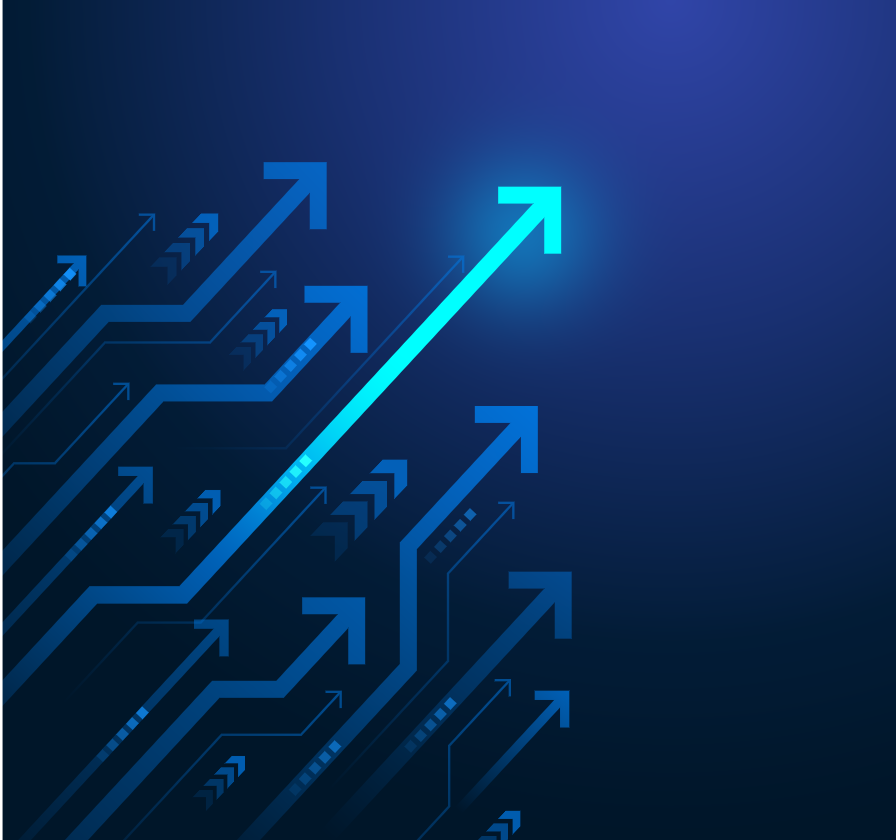
A WebGL 2 fragment shader for this background:

```glsl
#version 300 es
precision highp float;
// Rising arrows on a deep blue backdrop: bent shafts, chevron stacks and
// rows of dashes fade toward the lower left, while one cyan arrow glows.
// Each shaft is a mitred combination of three signed line distances.
uniform vec2 u_resolution;
out vec4 fragColor;

const vec2 CANVAS = vec2(7.68, 7.2);
const vec2 RISE = vec2(0.679, 0.734);   // common direction of travel
const vec2 SIDE = vec2(-0.734, 0.679);  // its left normal
const vec3 BLUE = vec3(0.0, 0.47, 0.89);
const vec3 CYAN = vec3(0.0, 1.0, 1.0);

// Arrows: tip x, tip y, width of last rise, bend (+ level, - upright)
const vec4 BOLD[9] = vec4[9](
    vec4(2.80, 5.81, 1.20, 0.70), vec4(3.15, 4.75, 0.85, 0.93),
    vec4(4.61, 3.72, 1.11, -1.04), vec4(3.13, 2.08, 0.73, 0.55),
    vec4(4.90, 2.30, 1.0, 0.0), vec4(0.74, 5.01, 1.0, 0.0),
    vec4(1.31, 3.20, 1.0, 0.0), vec4(1.96, 1.89, 1.0, 0.0),
    vec4(4.88, 1.28, 1.0, 0.0));
const float BOLD_TONE[9] = float[9](0.75, 0.88, 0.92, 0.65, 0.48, 0.75, 0.55, 0.5, 0.75);
const vec4 THIN[8] = vec4[8](
    vec4(1.33, 5.37, 1.0, 0.0), vec4(2.37, 4.88, 0.57, 0.90),
    vec4(3.98, 5.01, 1.53, 1.05), vec4(1.11, 3.92, 0.64, 0.35),
    vec4(2.80, 3.03, 1.08, 0.54), vec4(2.93, 1.28, 0.35, 0.68),
    vec4(4.41, 2.90, 0.57, -0.75), vec4(4.38, 1.38, 0.53, -0.52));
// Chevron stacks: corner, scale
const vec3 STACKS[6] = vec3[6](
    vec3(1.87, 5.37, 0.70), vec3(2.46, 4.55, 0.60), vec3(1.89, 3.00, 0.62),
    vec3(3.49, 3.26, 1.0), vec3(2.10, 0.72, 0.54), vec3(4.46, 0.25, 0.60));
// Dash rows: first dash, strength
const vec3 DASHES[7] = vec3[7](
    vec3(0.60, 4.85, 0.9), vec3(2.66, 4.25, 1.0), vec3(0.95, 2.81, 0.7),
    vec3(4.03, 2.79, 0.55), vec3(1.22, 1.09, 0.7), vec3(3.86, 1.17, 0.6),
    vec3(2.87, 0.80, 0.55));

float fill(float d) {
    return clamp(0.5 - d * u_resolution.y / CANVAS.y, 0.0, 1.0);
}

// Distance to an arrow; q is relative to the outer corner of its head
float arrow(vec2 q, vec2 path, float head, float bar, float halfWidth) {
    vec2 upper = -path.x * vec2(1.0, 1.08);
    vec2 lower = upper + (path.y > 0.0 ? vec2(-path.y, 0.0) : vec2(0.0, path.y));
    float tail = dot(q - lower, SIDE);
    float last = dot(q - upper, SIDE);
    float line = path.y < 0.0 ? max(min(tail, upper.x - q.x), last)
                              : min(max(tail, q.y - upper.y), last);
    float inner = min(-q.x, -q.y);
    float hook = max(max(-inner, inner - bar), max(-q.x, -q.y * 0.94) - head);
    return min(hook, max(abs(line) - halfWidth, -inner));
}

// Opacity lost linearly along the direction of travel
float fade(vec2 q, float reach) {
    return clamp(1.0 + dot(q, RISE) / reach, 0.0, 1.0);
}

// Four nested corners, repeated along the diagonal
float chevrons(vec2 q, float size) {
    vec2 c = -q / size * vec2(1.0, 0.95);
    float inner = min(c.x, c.y);
    float id = clamp(floor(inner / 0.17), 0.0, 3.0);
    float m = inner - id * 0.17;
    float d = max(max(-m, m - 0.11), abs(c.x - c.y) - 0.21);
    return fill(d * size) * (1.0 - id * 0.27);
}

// Five small squares, turned along the diagonal
float dashes(vec2 q) {
    float along = -dot(q, RISE);
    float id = clamp(round(along / 0.125), 0.0, 4.0);
    float d = max(abs(along - id * 0.125), abs(dot(q, SIDE))) - 0.039;
    return fill(d) * (1.0 - id * 0.2);
}

void main() {
    vec2 p = gl_FragCoord.xy / u_resolution * CANVAS;

    // Backdrop: radial light from the top edge
    float r = length(p - vec2(5.75, 7.2));
    vec3 col = mix(vec3(0.19, 0.27, 0.66), vec3(0.10, 0.19, 0.45), clamp(r / 2.8, 0.0, 1.0));
    col = mix(col, vec3(0.01, 0.11, 0.215), clamp((r - 2.8) / 2.7, 0.0, 1.0));
    col = mix(col, vec3(0.0, 0.085, 0.16), smoothstep(5.2, 7.4, r));

    // Halo around the leading head
    vec2 h = p - vec2(4.48, 5.2);
    col = mix(col, vec3(0.06, 0.56, 0.82), 0.68 * exp(-dot(h, h) / 0.45));

    for (int i = 0; i < 8; i++) {
        vec2 q = p - THIN[i].xy;
        col = mix(col, BLUE, 0.55 * fade(q, 2.9) * fill(arrow(q, THIN[i].zw, 0.14, 0.02, 0.01)));
    }
    for (int i = 0; i < 9; i++) {
        vec2 q = p - BOLD[i].xy;
        float s = i < 5 ? 1.0 : i == 5 ? 0.46 : 0.55;
        float d = arrow(q, BOLD[i].zw, 0.54 * s, 0.145 * s, 0.073 * s);
        col = mix(col, BLUE, BOLD_TONE[i] * fade(q, i < 4 ? 5.0 : i == 8 ? 1.4 : 3.1) * fill(d));
    }
    for (int i = 0; i < 6; i++)
        col = mix(col, BLUE, 0.72 * chevrons(p - STACKS[i].xy, STACKS[i].z));
    for (int i = 0; i < 7; i++)
        col = mix(col, vec3(0.08, 0.58, 1.0), DASHES[i].z * dashes(p - DASHES[i].xy));

    // Leading arrow, cooling from cyan to blue down its shaft
    vec2 q = p - vec2(4.81, 5.6);
    vec3 tint = mix(BLUE, CYAN, smoothstep(-4.5, -1.9, dot(q, RISE)));
    float lead = fill(arrow(q, vec2(3.24, 0.77), 0.54, 0.145, 0.075));
    col = mix(col, tint, lead * min(1.0, 1.9 * fade(q, 7.2)));
    col = mix(col, vec3(0.15, 1.0, 1.0), dashes(p - vec2(2.62, 3.25)));

    // Pale margin on the left
    col = mix(col, vec3(1.0), fill(p.x - 0.022));
    fragColor = vec4(col, 1.0);
}
```
